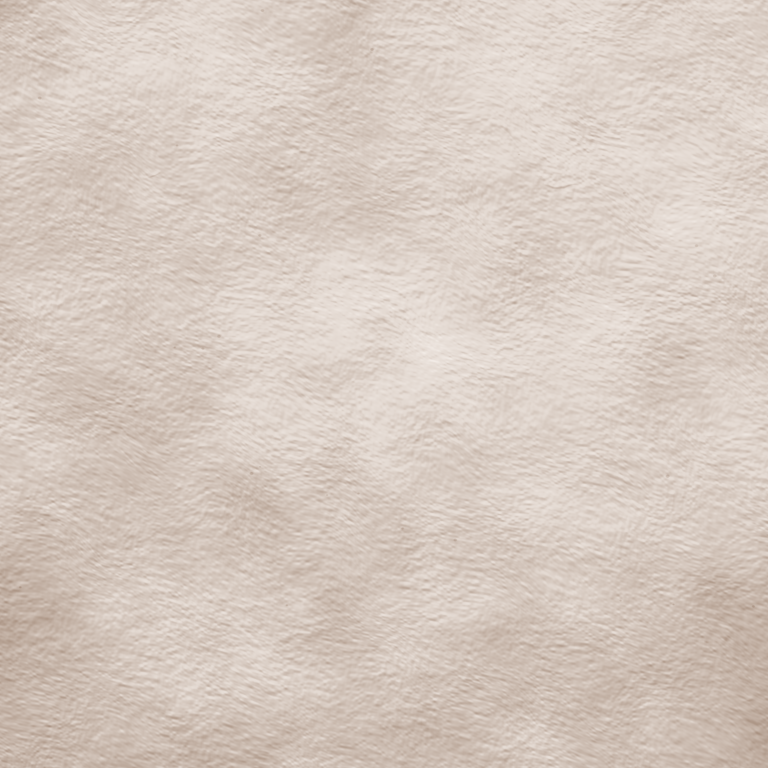
Write a Shadertoy shader that draws this texture.

```glsl
// Aged handmade paper: mottled beige pulp with fine raised fibres, small creases and darker edges.

#define SHADOW_COLOR vec3(0.76, 0.69, 0.64)
#define LIGHT_COLOR  vec3(0.89, 0.85, 0.82)
#define BASE_TONE    0.92
#define STAIN_AMOUNT 1.55
#define GRAIN_AMOUNT 0.85
#define LAID_AMOUNT  0.025
#define CREASE_AMOUNT 0.55
#define CREASE_COUNT 22
#define SPECK_COUNT  26

float hash(vec2 p) {
    vec3 q = fract(vec3(p.xyx) * 0.1031);
    q += dot(q, q.yzx + 33.33);
    return fract((q.x + q.y) * q.z);
}

vec2 hash2(float n) {
    return vec2(hash(vec2(n, 17.0)), hash(vec2(n, 43.0)));
}

float noise(vec2 p) {
    vec2 cell = floor(p), f = fract(p);
    f = f * f * (3.0 - 2.0 * f);
    return mix(mix(hash(cell), hash(cell + vec2(1, 0)), f.x),
               mix(hash(cell + vec2(0, 1)), hash(cell + vec2(1, 1)), f.x), f.y);
}

// Layered noise, centred on zero
float fbm(vec2 p) {
    float sum = 0.0, weight = 1.0, total = 0.0;
    for (int i = 0; i < 6; i++) {
        sum += weight * (noise(p) - 0.5);
        total += weight;
        weight *= 0.6;
        p = mat2(1.6, 1.2, -1.2, 1.6) * p + 19.7;
    }
    return sum / total;
}

// Height of the pulp: fibres a little wider than tall
float fibreHeight(vec2 p) {
    p += 0.02 * vec2(noise(p * 14.0), noise(p * 14.0 + 50.0));
    p.y += 0.25 * p.x;
    return 0.55 * noise(p * vec2(55.0, 105.0))
         + noise(p * vec2(115.0, 190.0) + 31.0)
         + 0.6 * noise(p * vec2(230.0, 320.0) + 77.0);
}

// Short bent folds, each a dark line with a lit lip above
float creases(vec2 p) {
    float sum = 0.0;
    for (int i = 0; i < CREASE_COUNT; i++) {
        float id = float(i);
        vec2 shape = hash2(id + 100.0);
        float angle = mix(-0.6, 0.6, shape.x);
        float halfLength = mix(0.012, 0.038, shape.y * shape.y);
        vec2 q = p - hash2(id + 1.0);
        q = mat2(cos(angle), -sin(angle), sin(angle), cos(angle)) * q;
        float along = q.x / halfLength;
        float bend = mix(-0.3, 0.3, hash(vec2(id, 9.0))) * halfLength * along * along;
        float d = q.y - bend - 0.005 * (noise(p * 90.0) - 0.5);
        float fade = smoothstep(1.0, 0.2, abs(along)) * mix(0.3, 1.0, hash(vec2(id, 5.0)));
        float dark = exp(-pow(d / 0.0016, 2.0));
        float lip = exp(-pow((d - 0.0038) / 0.0026, 2.0));
        sum += fade * (0.6 * lip - dark) * (0.4 + noise(p * 130.0));
    }
    return sum;
}

// Tiny dark inclusions
float specks(vec2 p) {
    float sum = 0.0;
    for (int i = 0; i < SPECK_COUNT; i++) {
        float radius = mix(0.0008, 0.002, hash(vec2(float(i), 3.0)));
        float d = length((p - hash2(float(i) + 300.0)) * vec2(0.8, 1.0));
        sum += smoothstep(radius + 0.001, radius - 0.001, d);
    }
    return sum;
}

// Darker foot, sides and top around a bright upper middle
float edgeShade(vec2 uv) {
    float side = abs(uv.x - 0.5) * 2.0;
    float foot = smoothstep(0.6, -0.05, uv.y);
    float top = smoothstep(0.8, 1.05, uv.y);
    return 0.62 * foot + 0.24 * side * side + 0.16 * top
         + 0.2 * pow(side, 4.0) * (foot + top);
}

void mainImage(out vec4 fragColor, in vec2 fragCoord) {
    vec2 uv = fragCoord / iResolution.xy;
    vec2 p = fragCoord / iResolution.y;

    // Cloudy stains
    float stain = fbm(p * vec2(4.2, 5.4) + 7.0) + 0.35 * fbm(p * vec2(16.0, 24.0) + 60.0);

    // Relief lit from above, stronger in some patches
    float relief = fibreHeight(p) - fibreHeight(p + vec2(-0.0009, 0.0024));
    relief *= 0.75 + 0.5 * noise(p * 18.0 + 4.0);

    // Faint horizontal laid lines
    float laid = sin(6.2832 * 75.0 * (p.y + 0.006 * noise(p * 5.0))) * noise(p * 6.0 + 11.0);

    float tone = BASE_TONE - edgeShade(uv)
               + STAIN_AMOUNT * stain
               + GRAIN_AMOUNT * relief
               + LAID_AMOUNT * laid
               + CREASE_AMOUNT * creases(p)
               - 0.6 * specks(p);

    // Compress the brightest paper gently
    tone = min(tone, 1.0 + 0.45 * (tone - 1.0));
    fragColor = vec4(clamp(mix(SHADOW_COLOR, LIGHT_COLOR, tone), 0.0, 1.0), 1.0);
}
```
